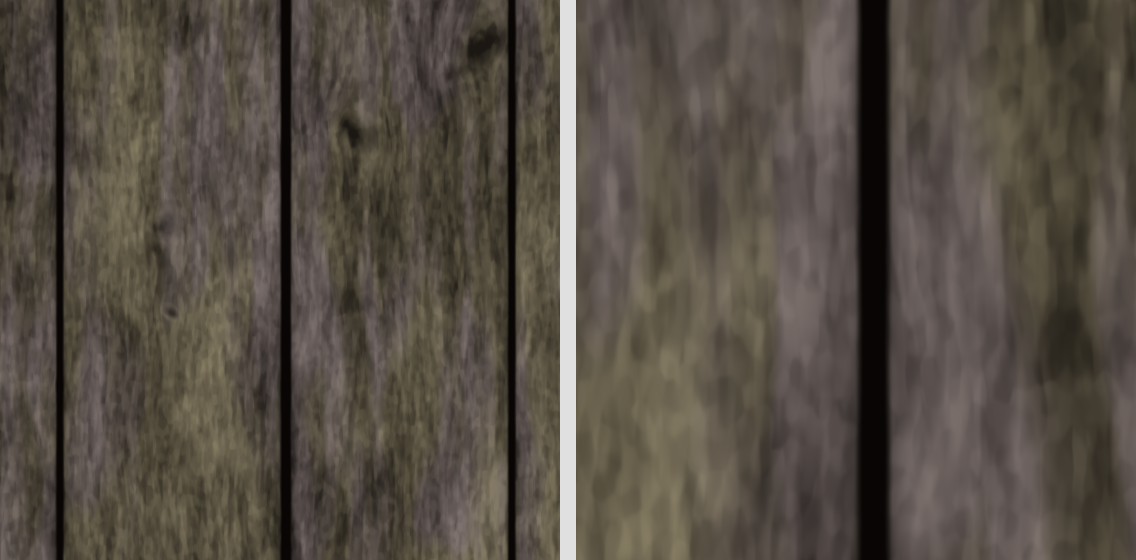
Left: the whole. Right: its middle third, enlarged.
Write a Shadertoy shader that draws this texture.

```glsl
#define PLANK_WIDTH 0.4035
#define FIRST_SEAM 0.107
#define SEAM_HALF 0.0065
#define SEAM_EXTRA 0.0025
#define KNOT_COUNT 4
#define CONTRAST 1.0
#define BASE_TONE 0.53
#define WOOD_DARK vec3(0.20, 0.178, 0.152)
#define WOOD_LIGHT vec3(0.47, 0.433, 0.372)
#define GREY_TINT vec3(0.97, 0.95, 1.07)
#define OLIVE_TINT vec3(1.02, 1.03, 0.95)
#define SEAM_COLOR vec3(0.03, 0.02, 0.015)

vec3 hash3(vec2 p) {
    vec3 q = fract(p.xyx * vec3(0.1031, 0.1030, 0.0973));
    q += dot(q, q.yxz + 33.33);
    return fract((q.xxy + q.yzz) * q.zyx);
}

// Smooth cellular noise: random cell values blended by distance, about -0.5 to 0.5
float cells(vec2 p) {
    vec2 base = floor(p);
    float total = 0.0, weights = 0.0;
    for (int j = -1; j <= 1; j++)
    for (int i = -1; i <= 1; i++) {
        vec2 cell = base + vec2(i, j);
        vec3 h = hash3(cell);
        vec2 d = cell + h.xy - p;
        float w = exp(-6.0 * dot(d, d));
        total += w * h.z;
        weights += w;
    }
    return total / weights - 0.5;
}

float plankIndex(float x) {
    return floor((x - FIRST_SEAM) / PLANK_WIDTH);
}

// Knots descend the canvas and shrink; returns tone change and bends the grain
float knots(vec2 p, float plank, inout vec2 grain) {
    float tone = 0.0;
    float ragged = cells(p * vec2(45.0, 38.0));
    for (int i = 0; i < KNOT_COUNT; i++) {
        float n = float(i);
        vec2 center = vec2(0.55 + 0.31 * cos(1.27 * n), 0.92 - 0.16 * n);
        if (plankIndex(center.x) != plank) continue;
        float size = 0.036 - 0.009 * n;
        vec2 d = (p - center) / size;
        d.y += 0.45 * d.x * cos(3.1 * n + 2.8);
        float r = length(d * vec2(0.85, 1.1)) + 0.8 * ragged;
        grain.x -= 0.6 * size * d.x * exp(-0.25 * dot(d, d));
        tone -= 0.48 * exp(-1.5 * r * r);
        tone += 0.16 * exp(-5.0 * (r - 1.7) * (r - 1.7));
    }
    return tone;
}

void mainImage(out vec4 fragColor, in vec2 fragCoord) {
    vec2 p = fragCoord / iResolution.xy;
    float plank = plankIndex(p.x);
    float streaky = mod(plank, 2.0);
    vec2 offset = vec2(17.0, 29.0) * (plank + 2.0);

    // Grain coordinates, gently wavy along the plank
    vec2 grain = p;
    grain.x += 0.003 * sin(9.0 * p.y + 2.0 * plank) + 0.002 * sin(23.0 * p.y + 14.0 * p.x);
    float knotTone = knots(p, plank, grain);

    // Layers from broad stains to fine fibres and pits
    float stain = cells(p * vec2(9.0, 5.0) + offset);
    float blotch = cells(p * vec2(24.0, 17.0) + offset);
    float streak = cells(grain * vec2(42.0, 5.0) + offset);
    float fibre = cells(grain * vec2(105.0, 19.0) + offset);
    float hair = cells(grain * vec2(190.0, 42.0) + offset);
    float pit = cells(p * vec2(120.0, 75.0) + offset);

    float tone = 0.38 * stain + 0.42 * fibre + 0.26 * hair + 0.28 * pit;
    tone += mix(0.38, 0.22, streaky) * blotch + mix(0.30, 0.55, streaky) * streak;
    tone = BASE_TONE + CONTRAST * tone - 0.03 * streaky + knotTone;

    // Seams: every other one is wider
    float along = (p.x - FIRST_SEAM) / PLANK_WIDTH;
    float seam = floor(along + 0.5);
    float seamDist = abs(along - seam) * PLANK_WIDTH;
    float halfWidth = SEAM_HALF + SEAM_EXTRA * mod(seam, 2.0);
    halfWidth += 0.0012 * cells(vec2(5.0 * seam, 22.0 * p.y));

    // Scuffed plank edges
    float edge = (seamDist - halfWidth - 0.011) / 0.008;
    float scuff = exp(-edge * edge);
    tone += scuff * (0.06 + 0.35 * cells(vec2(7.0 * plank + 3.0 * seam, 13.0 * p.y)));

    // Weathered grey patches over olive brown
    float grey = cells(grain * vec2(11.0, 4.0) + offset + 50.0) + 0.5 * streak;
    grey = smoothstep(-0.25, 0.35, grey + 0.12 * streaky - 0.06 + 0.15 * scuff);
    vec3 color = mix(WOOD_DARK, WOOD_LIGHT, clamp(tone, -0.35, 1.15));
    color *= mix(OLIVE_TINT, GREY_TINT, grey);

    // Contact shade and soft dark gap
    color *= 1.0 - 0.3 * exp(-max(seamDist - halfWidth, 0.0) / 0.006);
    float blur = max(0.003, 1.0 / iResolution.x);
    color = mix(SEAM_COLOR, color, smoothstep(halfWidth - blur, halfWidth + blur, seamDist));
    fragColor = vec4(color, 1.0);
}
```
